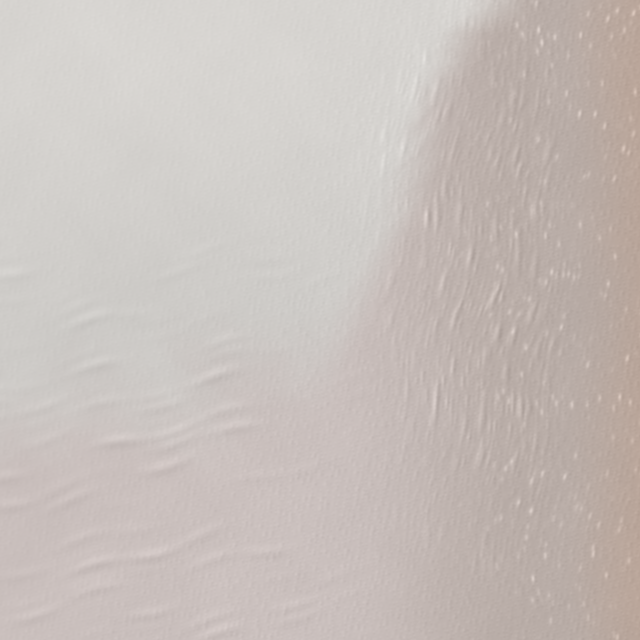
Reproduce this texture procedurally as a WebGL 1 fragment shader.

```glsl
precision highp float;
uniform vec2 u_resolution;

#define LIGHT_GREY vec3(0.832, 0.822, 0.808)
#define PINK_GREY vec3(0.790, 0.750, 0.740)
#define SHADE vec3(0.722, 0.675, 0.652)
#define WARM_EDGE vec3(0.725, 0.645, 0.598)
#define CREASE_LEAN vec2(0.17, 0.985)
#define WRINKLE_LEAN vec2(0.965, 0.26)
#define CREASE_CONTRAST 0.125
#define WRINKLE_CONTRAST 0.05
#define GRAIN_CONTRAST 0.024
#define SPECK_CONTRAST 0.14

vec3 hash3(vec2 cell) {
  vec3 h = fract(cell.xyx * vec3(0.1031, 0.1030, 0.0973));
  h += dot(h, h.yxz + 33.33);
  return fract((h.xxy + h.yzz) * h.zyx);
}

// Turned layers of sines, roughly -1 to 1
float blotches(vec2 p) {
  float sum = 0.0;
  float weight = 0.5;
  for (int i = 0; i < 5; i++) {
    p += 0.6 * sin(p.yx * 1.3 + float(i));
    sum += weight * sin(p.x) * sin(p.y + 0.7);
    p = mat2(0.8, 0.6, -0.6, 0.8) * p * 1.9;
    weight *= 0.6;
  }
  return sum;
}

// One lit bump with a shadow per cell; sparsity thins out the strong ones
float bumps(vec2 q, float sparsity, float shadow) {
  vec2 cell = floor(q);
  float sum = 0.0;
  for (int y = -1; y <= 1; y++) {
    for (int x = -1; x <= 1; x++) {
      vec2 id = cell + vec2(float(x), float(y));
      vec3 rnd = hash3(id);
      vec2 d = q - id - 0.25 - 0.5 * rnd.xy;
      vec2 s = d + vec2(0.0, 0.45);
      float relief = exp(-8.0 * dot(d, d)) - shadow * exp(-8.0 * dot(s, s));
      sum += pow(rnd.z, sparsity) * relief;
    }
  }
  return sum;
}

// Coordinates along and across a direction
vec2 aligned(vec2 p, vec2 dir) {
  return vec2(dot(p, dir), dot(p, vec2(-dir.y, dir.x)));
}

// Soft sheen at upper left, falling into shade at the right
vec3 baseColour(vec2 p, float blotch) {
  float border = 0.33 + 0.2 * p.x + 0.6 * smoothstep(0.45, 0.85, p.x);
  float softness = mix(0.13, 0.09, p.x);
  float sheen = smoothstep(-softness, softness, p.y - border + 0.07 * blotch);
  vec3 light = LIGHT_GREY * mix(0.962, 1.012, smoothstep(0.4, 0.95, p.y));
  vec3 dim = mix(PINK_GREY, SHADE, smoothstep(0.5, 0.84, p.x + 0.04 * blotch));
  dim = mix(dim, WARM_EDGE, smoothstep(0.87, 1.03, p.x + 0.02 * blotch));
  return mix(dim, light, sheen);
}

void main() {
  vec2 p = gl_FragCoord.xy / u_resolution;
  float blotch = blotches(p * 9.0 + 2.0);
  float cloud = blotches(p * 28.0 + 11.0);
  vec3 colour = baseColour(p, blotch) + 0.007 * blotch + 0.006 * cloud;

  // Steep creases gathered right of the middle
  vec2 bent = p + 0.006 * vec2(sin(p.y * 23.0 + 5.0 * p.x), sin(p.x * 31.0));
  vec2 fold = aligned(bent, CREASE_LEAN);
  float creaseArea = smoothstep(0.5, 0.73, p.x) * (1.0 - smoothstep(0.8, 0.93, p.x));
  creaseArea *= smoothstep(0.0, 0.4, p.y) * (1.0 - 0.6 * smoothstep(0.72, 1.0, p.y));
  creaseArea *= 0.75 + 0.5 * cloud;
  float creases = bumps(fold * vec2(19.0, 82.0), 3.0, 0.75);
  creases += 0.6 * bumps(fold * vec2(34.0, 125.0) + 40.0, 2.0, 0.75);
  colour += CREASE_CONTRAST * creaseArea * creases;

  // Faint long wrinkles at the left
  vec2 wrinkle = aligned(bent, WRINKLE_LEAN);
  float wrinkleArea = (1.0 - smoothstep(0.3, 0.65, p.x)) * (1.0 - smoothstep(0.4, 0.8, p.y));
  colour += WRINKLE_CONTRAST * wrinkleArea * bumps(wrinkle * vec2(10.0, 46.0), 4.0, 0.8);

  // Fine pitted grain, smoother inside the sheen
  float rough = mix(0.45, 1.0, smoothstep(0.15, 0.75, p.x + 0.5 * (0.6 - p.y)));
  float grain = bumps(aligned(p, CREASE_LEAN) * vec2(75.0, 115.0), 1.0, 1.0);
  grain += 0.7 * bumps(aligned(p, WRINKLE_LEAN) * 170.0 + 70.0, 1.0, 1.0);
  colour += GRAIN_CONTRAST * rough * grain;

  // Sparse bright specks near the right edge
  float specks = bumps(fold * vec2(65.0, 120.0) + 90.0, 14.0, 0.2);
  colour += SPECK_CONTRAST * smoothstep(0.66, 0.85, p.x) * specks;

  gl_FragColor = vec4(clamp(colour, 0.0, 1.0), 1.0);
}
```
